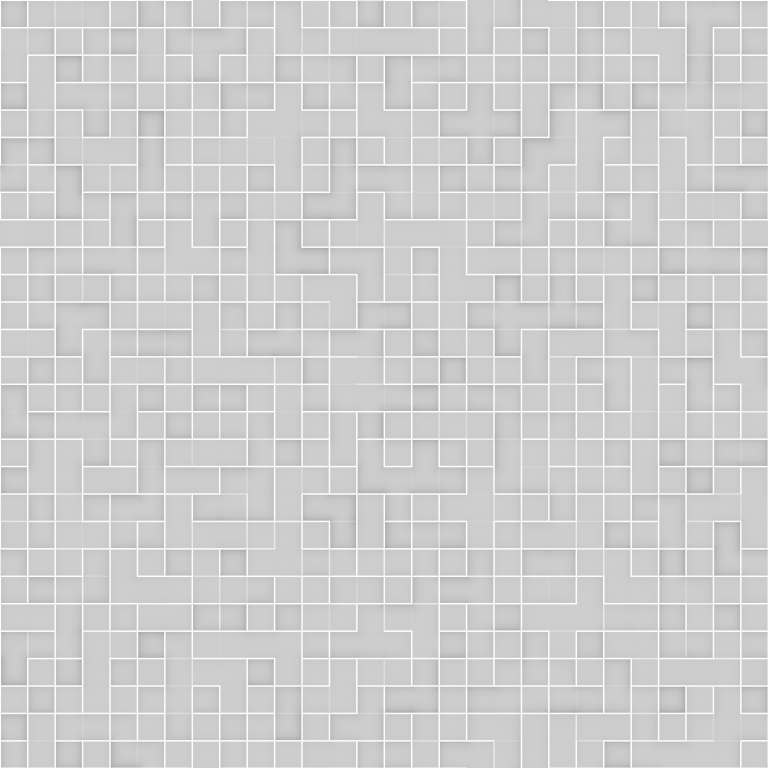
This pattern is drawn by a Shadertoy shader. Its source:

```glsl
// Pale grey mosaic of square tiles set at random heights.
// Each step in height draws a thin white rim along the shared edge and casts a
// soft shadow on the lower tile; level neighbours merge. The grid wraps.

const float TILES = 28.0;          // tiles across and down
const vec2 GRID_SHIFT = vec2(0.011, -0.011);
const float RIM_HALF = 0.028;      // half width of a rim, in tiles
const float STEP_HIDDEN = 0.03;    // height step below which no rim shows
const float STEP_FULL = 0.16;      // height step that gives a full rim
const float SHADOW_DEPTH = 0.16;
const float SHADOW_REACH = 0.17;   // shadow falloff, in tiles
const float UPPER_SHADE = 0.25;    // share of the shadow on the raised side
const vec3 FACE_COLOR = vec3(0.808);
const vec3 RIM_COLOR = vec3(0.99);

float hash(vec2 p) {
    return fract(sin(dot(p, vec2(127.1, 311.7))) * 43758.5453);
}

float tileHeight(vec2 tile) {
    return hash(mod(tile, TILES) + 0.5);
}

// Distance from a point to the unit square around a centre, zero inside.
float squareDistance(vec2 p, vec2 center) {
    return length(max(abs(p - center) - 0.5, 0.0));
}

void mainImage(out vec4 fragColor, in vec2 fragCoord) {
    vec2 grid = fragCoord / iResolution.xy * TILES - GRID_SHIFT;
    vec2 tile = floor(grid);
    vec2 local = grid - tile;
    float pixel = TILES / min(iResolution.x, iResolution.y);
    float ownHeight = tileHeight(tile);

    float rim = 0.0;
    float shadowSquared = 0.0;

    // Gather rims and shadows from the eight surrounding tiles.
    for (int y = -1; y <= 1; y++) {
        for (int x = -1; x <= 1; x++) {
            if (x == 0 && y == 0) continue;
            vec2 offset = vec2(x, y);
            float rise = tileHeight(tile + offset) - ownHeight;
            float dist = squareDistance(local, offset + 0.5);

            float coverage = clamp((RIM_HALF - dist) / pixel + 0.5, 0.0, 1.0);
            rim = max(rim, coverage * smoothstep(STEP_HIDDEN, STEP_FULL, abs(rise)));

            float shade = max(rise, -UPPER_SHADE * rise) * exp(-dist / SHADOW_REACH);
            shadowSquared += shade * shade;
        }
    }

    vec3 color = FACE_COLOR - SHADOW_DEPTH * sqrt(shadowSquared);
    fragColor = vec4(mix(color, RIM_COLOR, rim), 1.0);
}
```
